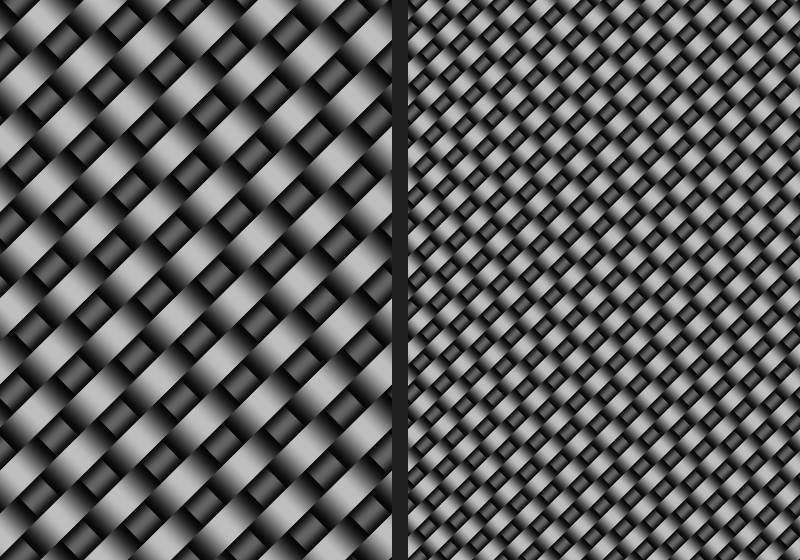
Left, the tile; right, the same tile 2 across and 2 down.
This pattern is drawn by a Shadertoy shader. Its source:

```glsl
const float UNDER_HALF = 0.1325;  // half length of an under-strand gap, in weave periods

float pixelWidth(float v) {
    return max(length(vec2(dFdx(v), dFdy(v))), 1e-5);
}

// 1 at the centre, easing down to 0 at distance 1
float roundedShade(float distance01, float plateau) {
    return 1.0 - smoothstep(plateau, 1.0, distance01);
}

// Grey level of one diagonal strand, alternately over and under
float strandShade(float along, float across, float index, float alongPixel) {
    // Neighbouring strands are shifted by half a period
    float local = along - 0.5 * index;
    float gapDistance = abs(local - round(local));

    // Over: shaded along its length
    float overDistance = (0.5 - gapDistance) / (0.5 - UNDER_HALF);
    float over = mix(0.02, 0.75, roundedShade(overDistance, 0.06));

    // Under: the crossing strand, shaded across the gap
    float underDistance = 2.0 * abs(across - index);
    float under = mix(0.045, 0.39, roundedShade(underDistance, 0.05));

    float edge = 0.5 * alongPixel;
    return mix(under, over, smoothstep(-edge, edge, gapDistance - UNDER_HALF));
}

void mainImage(out vec4 fragColor, in vec2 fragCoord) {
    vec2 uv = fragCoord / iResolution.xy;

    // Whole-number lattice steps keep both canvas edges continuous
    vec2 lattice = vec2(dot(uv, vec2(7.0, -3.0)), dot(uv, vec2(-2.0, 10.0)));
    lattice -= vec2(0.356, 0.932);
    float along = 0.5 * (lattice.x + lattice.y);
    float across = lattice.x - lattice.y;

    float alongPixel = pixelWidth(along);
    float edge = 0.5 * pixelWidth(across);

    // Blend the two nearest strands at their shared border
    float index = floor(across);
    float first = strandShade(along, across, index, alongPixel);
    float second = strandShade(along, across, index + 1.0, alongPixel);
    float border = across - index - 0.5;
    float shade = mix(first, second, smoothstep(-edge, edge, border));

    fragColor = vec4(vec3(shade), 1.0);
}
```
